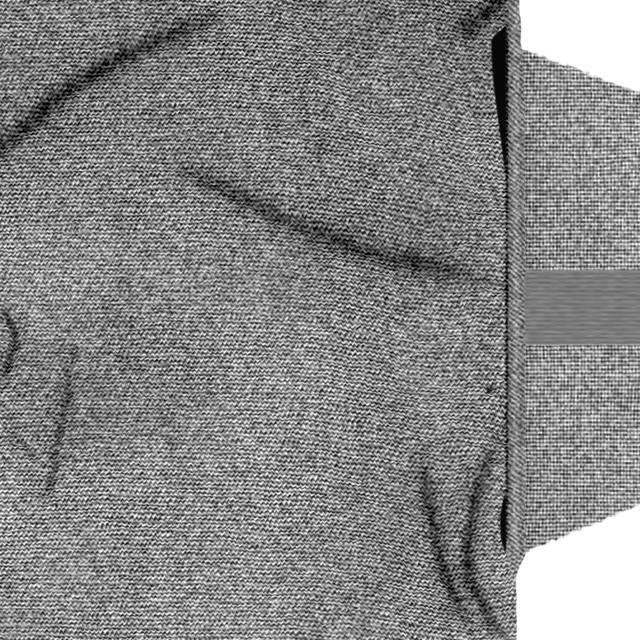
Give the GLSL for this texture, as a Shadertoy shader.

```glsl
// Grey knitted cloth with creases, a side seam, a sleeve strip and a woven band on white.
#define STITCHES vec2(134.0, 146.0)
#define SLEEVE_THREADS vec2(190.0, 160.0)
#define CLOTH_TONE 0.50
#define SLEEVE_TONE 0.57
#define BAND_TONE 0.48
#define KNIT_CONTRAST 0.21
#define GRAIN 0.40
#define WARP 0.020
#define CREASE_DEPTH 0.30
#define TAU 6.2831853

float hash(vec2 p) {
    vec3 q = fract(vec3(p.xyx) * 0.1031);
    q += dot(q, q.yzx + 33.33);
    return fract((q.x + q.y) * q.z);
}

float noise(vec2 p) {
    vec2 i = floor(p), f = fract(p);
    f = f * f * (3.0 - 2.0 * f);
    return mix(mix(hash(i), hash(i + vec2(1, 0)), f.x),
               mix(hash(i + vec2(0, 1)), hash(i + 1.0), f.x), f.y);
}

float fbm(vec2 p) {
    float sum = 0.0, amp = 0.5;
    for (int i = 0; i < 4; i++) {
        sum += amp * noise(p);
        p = p * 2.03 + 17.0;
        amp *= 0.5;
    }
    return sum;
}

// Soft dark crease along a quadratic curve, tapered at both ends.
float crease(vec2 p, vec2 a, vec2 b, vec2 c, float width) {
    float best = 9.0, along = 0.0;
    vec2 start = a;
    for (int i = 1; i <= 10; i++) {
        float t = float(i) / 10.0;
        vec2 end = mix(mix(a, b, t), mix(b, c, t), t);
        vec2 d = end - start;
        float h = clamp(dot(p - start, d) / dot(d, d), 0.0, 1.0);
        float dist = length(p - start - d * h);
        if (dist < best) { best = dist; along = t - 0.1 + 0.1 * h; }
        start = end;
    }
    float taper = smoothstep(-0.1, 0.25, along) * smoothstep(1.1, 0.75, along);
    float r = best / width;
    return taper * (0.7 * exp(-r * r) + 0.3 * exp(-0.45 * r));
}

float allCreases(vec2 p) {
    p += 0.008 * (vec2(noise(p * 20.0), noise(p * 20.0 + 40.0)) - 0.5);
    float s = 1.1 * crease(p, vec2(-0.04, 0.72), vec2(0.08, 0.88), vec2(0.34, 0.97), 0.014);
    s += 0.85 * crease(p, vec2(0.26, 0.755), vec2(0.48, 0.61), vec2(0.80, 0.555), 0.016);
    s += 0.7 * crease(p, vec2(0.115, 0.47), vec2(0.10, 0.30), vec2(0.06, 0.20), 0.007);
    s += 0.9 * crease(p, vec2(-0.01, 0.53), vec2(0.055, 0.465), vec2(-0.01, 0.40), 0.007);
    s += 0.5 * crease(p, vec2(0.015, 0.34), vec2(0.04, 0.29), vec2(0.06, 0.28), 0.006);
    s += 1.0 * crease(p, vec2(0.66, 0.29), vec2(0.67, 0.15), vec2(0.735, 0.01), 0.010);
    s += 1.1 * crease(p, vec2(0.79, 0.34), vec2(0.67, 0.10), vec2(0.80, -0.01), 0.011);
    s += 1.0 * crease(p, vec2(0.71, 0.95), vec2(0.75, 0.97), vec2(0.80, 1.02), 0.013);
    vec2 spot = p - vec2(0.766, 0.394);
    return s + 1.3 * exp(-dot(spot, spot) / 0.00004);
}

// Fades detail that would be finer than the pixel grid.
float detailFade(float count) {
    return clamp(1.7 - 2.0 * count / iResolution.y, 0.0, 1.0);
}

// Rows of slanted stitches with uneven yarn.
float knit(vec2 q) {
    q.y += 0.45 * (noise(q * vec2(0.5, 0.8)) - 0.5);
    q.x += 0.50 * (noise(q * 0.6 + 30.0) - 0.5);
    float row = sin(TAU * (q.y + 0.15 * sin(TAU * q.x)));
    float slant = sin(TAU * (q.x - 0.5 * q.y));
    return row * 0.90 + slant * 0.45;
}

float clothTone(vec2 p) {
    float folds = allCreases(p);
    float right = smoothstep(0.25, 0.75, p.x);
    float drift = (fbm(p * vec2(6.0, 4.0)) - 0.5) * (0.4 + 2.0 * right);
    vec2 q = p;
    q.y += WARP * drift + 0.08 * right * (p.x - 0.3) + 0.004 * folds;
    q.x += WARP * 0.5 * (noise(p * 5.0 + 9.0) - 0.5);
    float contrast = KNIT_CONTRAST * mix(0.8, 1.2, noise(p * 9.0)) * (1.0 - 0.4 * min(folds, 1.0));
    float tone = CLOTH_TONE + 0.19 * (fbm(p * 5.0 + 3.0) - 0.47);
    tone += 0.035 * smoothstep(0.75, 0.4, p.y) - 0.035 * smoothstep(0.7, 1.0, p.y);
    tone += contrast * knit(q * STITCHES) * detailFade(STITCHES.y);
    tone += GRAIN * (noise(q * STITCHES * vec2(1.9, 2.1)) - 0.5);
    return tone - CREASE_DEPTH * folds;
}

float sleeveTone(vec2 p) {
    vec2 q = (p + 0.004 * noise(p * 12.0)) * SLEEVE_THREADS;
    float weave = 0.17 * sin(TAU * q.y) + 0.08 * sin(TAU * q.x);
    float tone = SLEEVE_TONE + 0.14 * (fbm(p * 8.0) - 0.47);
    tone += weave * detailFade(SLEEVE_THREADS.x) + GRAIN * (noise(q * 1.7) - 0.5);
    return tone - 0.08 * exp(-max(p.x - 0.82, 0.0) * 60.0);
}

void mainImage(out vec4 fragColor, in vec2 fragCoord) {
    vec2 p = fragCoord / iResolution.xy;
    float aa = 1.0 / iResolution.y;

    // White ground and tapering sleeve
    float across = (p.x - 0.82) / 0.18;
    float ragged = 0.006 * (noise(p * 160.0) - 0.5);
    float top = mix(0.922, 0.854, across) + ragged;
    float bottom = mix(0.138, 0.212, across) + ragged;
    float inSleeve = smoothstep(-2.0 * aa, 2.0 * aa, min(top - p.y, p.y - bottom));
    float tone = mix(1.0, sleeveTone(p), inSleeve);

    // Plain band with fine ribs
    float bandEdge = 0.0585 - abs(p.y - 0.5195);
    float band = BAND_TONE + 0.035 * sin(TAU * p.y * 150.0) * detailFade(150.0);
    band += 0.08 * (noise(p * vec2(90.0, 400.0)) - 0.5) + 0.10 * smoothstep(0.003, 0.0, bandEdge);
    tone = mix(tone, band, smoothstep(-aa, aa, bandEdge));

    // Cloth, then the rolled seam along its right side
    float edge = 0.8125 + 0.008 * smoothstep(0.95, 0.85, p.y) - 0.015 * smoothstep(0.14, 0.09, p.y);
    edge += 0.004 * (noise(vec2(p.y * 60.0, 2.0)) - 0.5);
    float cloth = clothTone(p);
    float seam = smoothstep(0.790, 0.796, p.x) * smoothstep(0.08, 0.16, p.y);
    float rib = 0.52 + 0.15 * sin(TAU * (p.y * 120.0 + p.x * 95.0 + noise(p * 40.0)));
    rib += GRAIN * (noise(p * 300.0) - 0.5) + 0.07 * cos((p.x - 0.806) * 330.0);
    cloth = mix(cloth, rib, 0.8 * seam);
    float groove = exp(-pow((p.x - 0.792) / 0.0025, 2.0));
    groove *= smoothstep(0.12, 0.22, p.y) * smoothstep(0.99, 0.92, p.y);
    cloth -= groove * mix(0.22, 0.42, noise(vec2(p.y * 14.0, 1.0)));

    // Black openings beside the seam
    float gapWidth = 0.023 * smoothstep(0.68, 0.93, p.y) * smoothstep(0.965, 0.935, p.y);
    gapWidth += 0.009 * smoothstep(0.12, 0.17, p.y) * smoothstep(0.25, 0.19, p.y);
    float gap = min(0.791 - p.x, p.x - 0.791 + gapWidth);
    cloth = mix(cloth, 0.03, smoothstep(-0.002, 0.002, gap) * smoothstep(0.001, 0.005, gapWidth));
    tone = mix(tone, cloth, smoothstep(aa, -aa, p.x - edge));

    fragColor = vec4(vec3(clamp(tone, 0.0, 1.0)), 1.0);
}
```
